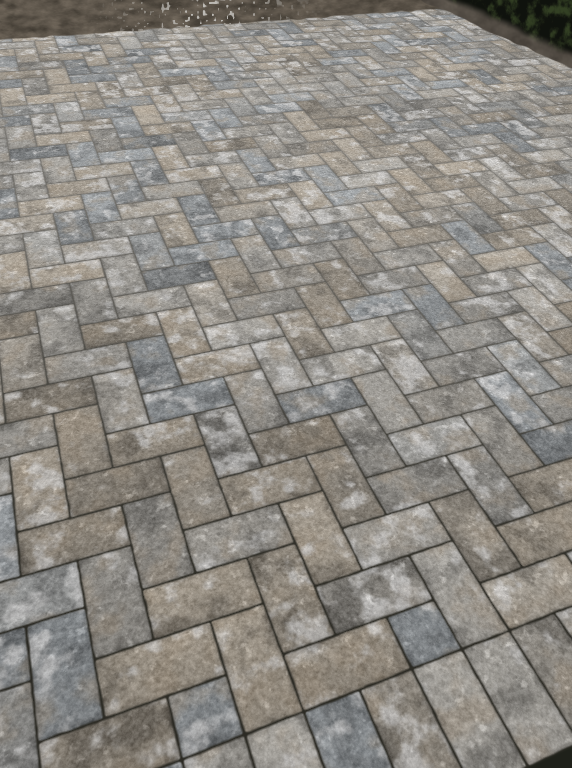
Write a Shadertoy shader that draws this texture.

```glsl
// Weathered herringbone pavers receding to a strip of soil and foliage.

float hash(vec2 p) {
    vec3 q = fract(vec3(p.xyx) * 0.1031);
    q += dot(q, q.yzx + 33.33);
    return fract((q.x + q.y) * q.z);
}

float noise(vec2 p) {
    vec2 i = floor(p), f = fract(p);
    f = f * f * (3.0 - 2.0 * f);
    return mix(mix(hash(i), hash(i + vec2(1, 0)), f.x),
               mix(hash(i + vec2(0, 1)), hash(i + vec2(1, 1)), f.x), f.y);
}

float fbm(vec2 p) {
    float sum = 0.0, amp = 0.5;
    for (int i = 0; i < 4; i++) {
        sum += amp * noise(p);
        p = mat2(1.6, 1.2, -1.2, 1.6) * p + 7.3;
        amp *= 0.5;
    }
    return sum / 0.9375;
}

// Finds the paver covering g: center in xy, half size in zw.
vec4 paver(vec2 g) {
    vec2 cell = floor(g);
    if (g.y < -2.0) return vec4(cell.x + 0.5, -3.0, 0.5, 1.0);   // front border course
    float k = mod(cell.x - cell.y, 4.0);
    if (k < 1.5) return vec4(cell.x - k + 1.0, cell.y + 0.5, 1.0, 0.5);
    if (k < 2.5 && cell.y < -1.5) return vec4(cell + 0.5, 0.5, 0.5);   // cut half
    return vec4(cell.x + 0.5, cell.y + k - 2.0, 0.5, 1.0);
}

vec3 stoneColor(vec2 id, vec2 g, float detail) {
    vec2 shift = 37.0 * vec2(hash(id), hash(id + 5.7));
    float kind = hash(id + 11.3), tone = hash(id + 23.9);

    // Base tint of each paver
    vec3 stone = mix(vec3(0.55, 0.52, 0.475), vec3(0.545, 0.535, 0.515), smoothstep(0.1, 0.5, kind));
    stone = mix(stone, vec3(0.50, 0.515, 0.525), smoothstep(0.66, 0.88, kind));
    stone *= 0.87 + 0.27 * tone;

    // Tan and charcoal clouds, then pale mineral bloom
    float cloud = fbm(g * 1.5 + shift);
    stone = mix(stone, vec3(0.57, 0.52, 0.455), 0.45 * smoothstep(0.5, 0.75, cloud));
    stone *= 1.0 - 0.2 * smoothstep(0.48, 0.25, cloud);
    float bloom = fbm(g * 2.6 + shift.yx + 3.0) + 0.24 * (hash(id + 41.0) - 0.5);
    stone = mix(stone, vec3(0.76, 0.757, 0.755), 0.7 * smoothstep(0.53, 0.8, bloom));

    // Fine grain and soft mottling, with a few chalky spots
    stone += detail * 0.20 * (fbm(g * 13.0 + shift) - 0.5);
    stone += detail * 0.13 * (fbm(g * 30.0 - shift) - 0.5);
    stone += detail * 0.12 * smoothstep(0.66, 0.85, fbm(g * 6.0 - shift));
    return stone;
}

void mainImage(out vec4 fragColor, in vec2 fragCoord) {
    // Screen position in canvas heights, measured from the upper left
    vec2 p = vec2(fragCoord.x, iResolution.y - fragCoord.y) / iResolution.y;
    float pixel = 1.0 / iResolution.y;

    // Perspective from screen to the paved plane, one unit per paver width
    mat3 planeToScreen = mat3(0.0764, -0.00247, 0.0255,
                              -0.00456, -0.02005, 0.0541,
                              0.1849, 0.7682, 1.0);
    vec3 h = inverse(planeToScreen) * vec3(p, 1.0);
    vec2 g = h.xy / h.z + vec2(0.0, 1.0);
    vec2 footprint = clamp(fwidth(g), 0.001, 0.5);
    float detail = 1.0 - 0.8 * smoothstep(0.05, 0.28, max(footprint.x, footprint.y));

    // Slightly uneven paver outline with rounded corners and a worn bevel
    vec4 box = paver(g);
    vec2 rel = g - box.xy;
    vec2 inset = box.zw - abs(rel);
    inset += detail * 0.03 * (fbm(g * 5.0 + box.xy * 3.0) - 0.5);
    vec2 soft = 0.014 + 0.55 * footprint;
    vec2 cover = smoothstep(0.018 - soft, 0.018 + soft, inset);
    vec2 bevel = smoothstep(vec2(0.0), 0.10 + footprint, inset);
    float corner = length(max(0.11 - inset, 0.0));
    float face = cover.x * cover.y * (1.0 - smoothstep(0.10, 0.12 + soft.x, corner) * detail);

    vec3 stone = stoneColor(box.xy, g, detail);
    stone *= 0.87 + 0.13 * bevel.x * bevel.y;
    stone *= 1.0 + 0.04 * rel.y / box.w;
    vec3 joint = mix(vec3(0.17, 0.165, 0.14), vec3(0.38, 0.37, 0.35), smoothstep(0.8, 0.1, p.y));
    vec3 color = mix(joint, stone, face);

    // Daylight: paler with distance, broad uneven weathering
    float far = smoothstep(0.85, 0.05, p.y);
    color *= 1.01 + 0.14 * far;
    color = mix(color, vec3(0.63, 0.627, 0.62), 0.2 * far);
    color *= 0.93 + 0.14 * fbm(g * 0.28 + 8.0);

    // Shade below the front edge
    color = mix(color, vec3(0.12, 0.13, 0.10), smoothstep(0.03, -0.03, g.y + 4.0));

    // Soil beyond the far edge, scattered with pale chips
    float soilEdge = 0.052 - 0.07 * p.x - p.y + 0.003 * (noise(p * 90.0) - 0.5);
    vec3 soil = mix(vec3(0.22, 0.20, 0.17), vec3(0.48, 0.44, 0.39), fbm(p * vec2(70.0, 130.0)));
    float chips = smoothstep(0.72, 0.9, noise(p * 260.0)) * smoothstep(0.17, 0.0, abs(p.x - 0.27));
    soil = mix(soil, vec3(0.74, 0.73, 0.71), chips);
    color = mix(color, soil, smoothstep(-pixel, pixel, soilEdge));

    // Dark leaves and bare earth past the right corner
    float sideEdge = 0.45 * (p.x - 0.574) + 0.012 - p.y + 0.004 * (noise(p * 70.0) - 0.5);
    float leaf = fbm(p * vec2(100.0, 75.0));
    vec3 leaves = mix(vec3(0.06, 0.07, 0.05), vec3(0.20, 0.25, 0.14), smoothstep(0.4, 0.8, leaf));
    vec3 earth = mix(vec3(0.20, 0.18, 0.16), vec3(0.44, 0.41, 0.37), fbm(p * 50.0));
    vec3 verge = mix(earth, leaves, smoothstep(0.012, 0.026, sideEdge));
    color = mix(color, verge, smoothstep(-pixel, pixel, sideEdge));

    fragColor = vec4(clamp(color, 0.0, 1.0), 1.0);
}
```
